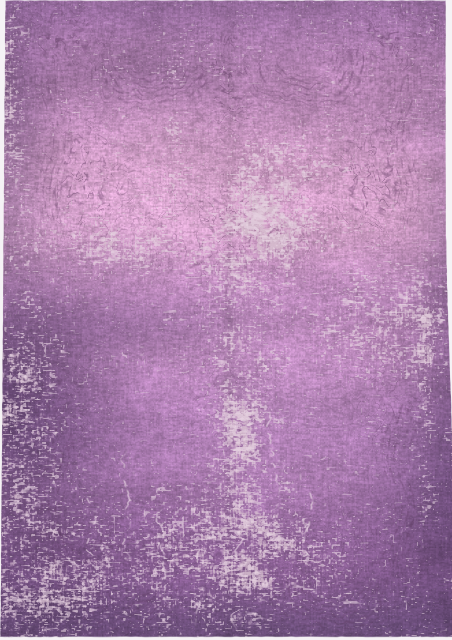
A Shadertoy shader for this texture:

```glsl
// Worn, overdyed violet carpet with faded scrollwork, bare threads and pale flecks.
#define WEAR 1.0
#define ORNAMENT 0.42
#define GRAIN 0.15
#define MOTTLE 0.20
#define FLECK_LAYERS 3
#define CRACKS 7
#define THREAD_COLOR vec3(0.83, 0.74, 0.80)
#define FLECK_COLOR vec3(0.90, 0.82, 0.88)
#define INK_COLOR vec3(0.38, 0.23, 0.39)
#define SHADE_COLOR vec3(0.36, 0.25, 0.42)
#define WALL_COLOR vec3(0.96, 0.95, 0.96)

float hash(vec2 p) {
    vec3 q = fract(vec3(p.xyx) * 0.1031);
    q += dot(q, q.yzx + 33.33);
    return fract((q.x + q.y) * q.z);
}

float noise(vec2 p) {
    vec2 i = floor(p), f = fract(p);
    f *= f * (3.0 - 2.0 * f);
    return mix(mix(hash(i), hash(i + vec2(1, 0)), f.x),
               mix(hash(i + vec2(0, 1)), hash(i + vec2(1, 1)), f.x), f.y);
}

float fbm(vec2 p) {
    float sum = 0.0, amp = 0.5;
    for (int i = 0; i < 4; i++) {
        sum += amp * noise(p);
        p = p * 2.03 + 17.7;
        amp *= 0.5;
    }
    return sum / 0.9375;
}

// Soft elliptical spot
float blob(vec2 uv, vec2 center, vec2 radius) {
    vec2 d = (uv - center) / radius;
    return exp(-dot(d, d));
}

// Dye: vertical gradient, darker flanks and pink glows
vec3 dye(vec2 uv) {
    float y = uv.y + 0.06 * (fbm(uv * vec2(3.0, 5.0)) - 0.5);
    vec3 c = mix(vec3(0.41, 0.30, 0.47), vec3(0.55, 0.38, 0.59), smoothstep(0.0, 0.13, y));
    c = mix(c, vec3(0.68, 0.49, 0.70), smoothstep(0.10, 0.29, y));
    c = mix(c, vec3(0.74, 0.54, 0.74), smoothstep(0.30, 0.50, y));
    c = mix(c, vec3(0.82, 0.62, 0.78), smoothstep(0.52, 0.65, y));
    c = mix(c, vec3(0.72, 0.53, 0.71), smoothstep(0.72, 0.86, y));
    c = mix(c, vec3(0.60, 0.43, 0.63), smoothstep(0.86, 1.0, y));
    float shade = 0.85 * blob(uv, vec2(0.0, 0.36), vec2(0.23, 0.20));
    shade += 0.50 * blob(uv, vec2(0.0, 0.82), vec2(0.10, 0.20));
    shade += 0.40 * blob(uv, vec2(0.0, 0.08), vec2(0.30, 0.12));
    shade += 0.60 * blob(uv, vec2(1.0, 0.20), vec2(0.16, 0.20));
    shade += 0.35 * blob(uv, vec2(1.0, 0.55), vec2(0.07, 0.32));
    shade += 0.22 * blob(uv, vec2(0.32, 0.49), vec2(0.22, 0.04));
    shade += 0.22 * blob(uv, vec2(0.30, 0.89), vec2(0.25, 0.04));
    c = mix(c, SHADE_COLOR, min(shade, 0.85));
    float glow = blob(uv, vec2(0.36, 0.67), vec2(0.24, 0.07));
    glow += 0.8 * blob(uv, vec2(0.62, 0.38), vec2(0.25, 0.14));
    return c + 0.03 * glow;
}

// Mirrored scrollwork: contour lines, fans of arcs and side bands
float ornament(vec2 uv) {
    vec2 m = vec2(abs(uv.x - 0.505), uv.y);
    vec2 bend = vec2(noise(m * 14.0), noise(m * 14.0 + 31.0)) - 0.5;
    bend += 0.4 * (vec2(noise(uv * 60.0), noise(uv * 60.0 + 9.0)) - 0.5);
    float field = fbm((m + 0.04 * bend) * vec2(18.0, 25.0));
    float scroll = 1.0 - smoothstep(0.05, 0.6, abs(sin(field * 26.0)));
    float place = blob(m, vec2(0.0, 0.88), vec2(0.07, 0.10));
    place += blob(m, vec2(0.32, 0.72), vec2(0.10, 0.11)) + blob(m, vec2(0.38, 0.94), vec2(0.12, 0.06));
    place += 0.9 * blob(m, vec2(0.0, 0.64), vec2(0.20, 0.10));
    place += 0.7 * blob(m, vec2(0.36, 0.36), vec2(0.10, 0.12)) + 0.7 * blob(m, vec2(0.2, 0.15), vec2(0.25, 0.06));
    place += 0.6 * blob(m, vec2(0.0, 0.37), vec2(0.14, 0.10));
    float ink = scroll * min(place, 1.0);
    for (int i = 0; i < 2; i++) {
        vec2 center = i == 0 ? vec2(0.17, 0.91) : vec2(0.23, 0.10);
        vec2 d = (m - center + 0.03 * bend) * vec2(0.7, 1.25);
        float arcs = 1.0 - smoothstep(0.1, 0.8, abs(sin(length(d) * 300.0)));
        ink += 0.7 * arcs * smoothstep(0.13, 0.08, length(d)) * smoothstep(0.02, 0.05, length(d))
             * smoothstep(0.02, -0.02, d.y);
    }
    float bandX = m.x - 0.385 - 0.014 * sin(m.y * 38.0) + 0.012 * bend.x;
    float bands = 1.0 - smoothstep(0.1, 0.7, abs(sin(bandX * 230.0)));
    ink += 0.6 * bands * smoothstep(0.035, 0.022, abs(bandX))
         * (smoothstep(0.62, 0.68, m.y) * smoothstep(0.93, 0.86, m.y)
          + smoothstep(0.08, 0.14, m.y) * smoothstep(0.42, 0.34, m.y));
    return min(ink, 1.0) * smoothstep(0.15, 0.75, noise(uv * vec2(90.0, 150.0)));
}

// Where the pile is rubbed away
float wornAreas(vec2 uv) {
    float w = 0.85 * blob(uv, vec2(0.59, 0.66), vec2(0.11, 0.11));
    w += 0.55 * blob(uv, vec2(0.25, 0.62), vec2(0.20, 0.05));
    w += 0.60 * blob(uv, vec2(0.87, 0.50), vec2(0.14, 0.08));
    w += 0.70 * blob(uv, vec2(0.54, 0.34), vec2(0.07, 0.20));
    w += 0.55 * blob(uv, vec2(0.50, 0.13), vec2(0.28, 0.09));
    w += 0.60 * blob(uv, vec2(0.04, 0.33), vec2(0.08, 0.18));
    w += 0.50 * blob(uv, vec2(0.10, 0.08), vec2(0.16, 0.08));
    w += 0.70 * blob(uv, vec2(0.02, 0.84), vec2(0.04, 0.12));
    w += 0.55 * blob(uv, vec2(0.94, 0.36), vec2(0.02, 0.16));
    return w + 0.45 * blob(uv, vec2(0.39, 0.82), vec2(0.02, 0.10));
}

void mainImage(out vec4 fragColor, in vec2 fragCoord) {
    vec2 uv = fragCoord / iResolution.xy;
    vec3 color = dye(uv);
    float patchy = fbm(uv * vec2(22.0, 34.0));
    float worn = wornAreas(uv) * WEAR * (0.3 + 1.4 * patchy);

    // Mottling, weft and warp grain
    float weft = noise(uv * vec2(85.0, 400.0)), warp = noise(uv * vec2(300.0, 55.0));
    float speck = noise(uv * vec2(330.0, 470.0));
    color *= 1.0 + MOTTLE * (fbm(uv * vec2(9.0, 22.0)) - 0.5);
    color *= 1.0 + GRAIN * (weft + 0.6 * warp + speck - 1.3);
    color = mix(color, INK_COLOR, ORNAMENT * ornament(uv));
    color *= 1.0 - 0.07 * blob(uv, vec2(0.507, 0.5), vec2(0.012, 0.6));

    // Bare threads
    float threads = 0.40 * weft + 0.35 * warp + 0.25 * speck;
    float bare = smoothstep(0.72, 1.08, 0.52 * worn + 0.85 * threads + 0.1 * patchy);
    color = mix(color, THREAD_COLOR, 0.85 * bare);

    // Irregular broken flecks, denser where worn
    for (int i = 0; i < FLECK_LAYERS; i++) {
        float k = float(i);
        float n = noise(uv * vec2(80.0 + 45.0 * k, 330.0 - 40.0 * k) + 57.0 * k);
        float limit = 0.94 - 0.26 * min(worn, 1.0) - 0.20 * (patchy - 0.5);
        color = mix(color, FLECK_COLOR, 0.60 * smoothstep(limit - 0.06, limit + 0.10, n));
    }

    // Wandering pale cracks in the lower half
    for (int i = 0; i < CRACKS; i++) {
        float k = float(i), middle = 0.10 + 0.22 * hash(vec2(k, 5.0));
        float x = 0.20 + 0.08 * k + 0.05 * (fbm(vec2(uv.y * 32.0, k * 9.0)) - 0.5);
        float crack = smoothstep(0.004, 0.0, abs(uv.x - x)) * smoothstep(0.10, 0.05, abs(uv.y - middle));
        color = mix(color, FLECK_COLOR, 0.65 * crack * smoothstep(0.4, 0.65, noise(uv * vec2(30.0, 110.0))));
    }

    // Uneven carpet outline on a pale wall
    float left = uv.x - mix(0.001, 0.012, uv.y), right = mix(1.002, 0.986, smoothstep(0.2, 0.7, uv.y)) - uv.x;
    float inside = min(min(left, right), min(uv.y - 0.005, 0.999 - uv.y)) + 0.001 * (noise(uv * 90.0) - 0.5);
    color = mix(WALL_COLOR, color, smoothstep(-0.0015, 0.0015, inside));
    fragColor = vec4(clamp(color, 0.0, 1.0), 1.0);
}
```
